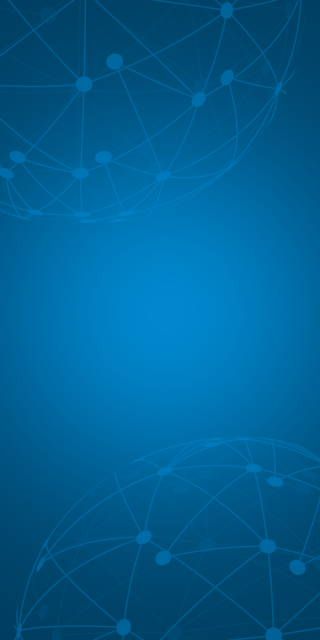
This background is drawn by a Shadertoy shader. Its source:

```glsl
#define EDGE_COLOR vec3(0.0, 0.23, 0.36)
#define CORE_COLOR vec3(0.0, 0.53, 0.805)
#define INK_COLOR vec3(0.0, 0.56, 0.87)
#define GLOW_CENTER vec2(0.52, 1.02)
#define GLOW_SIZE 0.64
#define GLOBE_RADIUS 0.71
#define LINE_WIDTH 0.0033
#define NODE_SIZE 0.037
#define LINE_INK 0.32
#define NODE_INK 0.42
#define BACK_FADE 0.22
#define ROW_STEP 24.0

vec2 hash2(vec2 p) {
    vec3 h = fract(p.xyx * vec3(0.1031, 0.1030, 0.0973));
    h += dot(h, h.yzx + 33.33);
    return fract((h.xx + h.yz) * h.zy);
}

float cover(float dist, float soft) {
    return clamp(0.5 - dist / soft, 0.0, 1.0);
}

// Unit vector from longitude and latitude in degrees
vec3 onSphere(vec2 lonLat) {
    vec2 a = radians(lonLat);
    return vec3(cos(a.y) * sin(a.x), sin(a.y), cos(a.y) * cos(a.x));
}

// Longitude and latitude of a jittered lattice node; start holds the first one
vec2 nodeAngles(vec2 cell, vec2 start, float count) {
    cell.x = mod(cell.x, count);
    vec2 jitter = (hash2(cell + 7.0) - 0.5) * vec2(9.0, 6.0);
    return start + cell * vec2(360.0 / count, ROW_STEP) + jitter;
}

// Great-circle arc from a to b, with its width measured on the canvas
float arc(vec3 s, vec3 a, vec3 b, float px) {
    vec3 n = normalize(cross(a, b));
    float within = step(0.0, dot(cross(a, s), n)) * step(0.0, dot(cross(s, b), n));
    float slope = length(n.xy - n.z * s.xy / s.z);
    return within * cover(abs(dot(s, n)) / max(slope, 0.05) - LINE_WIDTH, px);
}

float disc(vec3 s, vec3 node, float px) {
    return cover(length(s - node) - NODE_SIZE, px / max(abs(s.z), 0.05));
}

// Network seen on one side of the sphere
float network(vec3 s, vec2 start, float count, float px) {
    float lines = 0.0, nodes = 0.0;
    for (float row = -1.0; row < 3.5; row++) {
        for (float k = 0.0; k < count; k++) {
            vec2 cell = vec2(k, row);
            vec2 angles = nodeAngles(cell, start, count);
            vec3 node = onSphere(angles);
            nodes = max(nodes, disc(s, node, px));

            // Some nodes have a close companion
            vec2 h = hash2(cell + 31.0);
            vec3 origin = node;
            if (h.x > 0.45) {
                origin = onSphere(angles + vec2(8.0, h.y > 0.5 ? 6.0 : -6.0));
                nodes = max(nodes, disc(s, origin, px));
            }

            // Links to the east and to three nodes of the next row
            vec3 east = onSphere(nodeAngles(cell + vec2(1.0, 0.0), start, count));
            lines = max(lines, arc(s, origin, east, px));
            if (row > 2.5) continue;
            for (float side = -1.0; side < 1.5; side++) {
                vec3 next = onSphere(nodeAngles(cell + vec2(side, 1.0), start, count));
                lines = max(lines, arc(s, side > 0.5 ? origin : node, next, px));
            }
        }
    }
    return max(lines * LINE_INK, nodes * NODE_INK);
}

// Both halves of a see-through globe
float globe(vec2 q, vec2 start, float count, float px) {
    float r2 = dot(q, q);
    if (r2 >= 1.0) return 0.0;
    float z = sqrt(max(1.0 - r2, 0.0001));
    float front = network(vec3(q, z), start, count, px);
    float back = network(vec3(q, -z), start, count, px) * BACK_FADE;
    return max(front, back) * cover(sqrt(r2) - 1.0 + px, px);
}

void mainImage(out vec4 fragColor, in vec2 fragCoord) {
    vec2 uv = fragCoord / iResolution.xy * vec2(1.0, 2.0);
    float px = 1.0 / (iResolution.x * GLOBE_RADIUS);

    // Soft central glow
    vec2 g = (uv - GLOW_CENTER) / GLOW_SIZE;
    vec3 color = mix(EDGE_COLOR, CORE_COLOR, exp(-dot(g, g)));

    // Upper globe hangs upside down, lower globe rises from the bottom
    vec2 upper = (uv - vec2(0.25, 2.0)) / GLOBE_RADIUS * vec2(1.0, -1.0);
    vec2 lower = (uv - vec2(0.74, -0.07)) / GLOBE_RADIUS;
    float ink = globe(upper, vec2(4.0, 0.0), 10.0, px);
    ink = max(ink, globe(lower, vec2(12.0, 9.0), 8.0, px));

    fragColor = vec4(mix(color, INK_COLOR, ink), 1.0);
}
```
